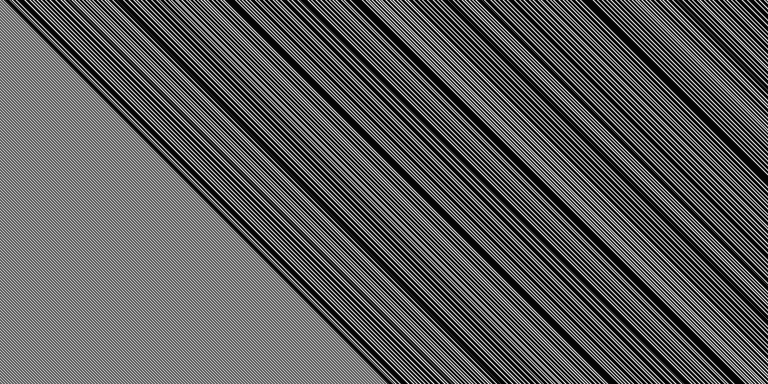
This pattern is drawn by a WebGL 2 fragment shader. Its source:

```glsl
#version 300 es
precision highp float;
// Diagonal pinstripes: an even fine weave at lower left, irregular bright lines with dark bands beyond it.
uniform vec2 u_resolution;
out vec4 outColor;

const float PI = 3.14159265;
const float WEAVE_END = 1.01;      // diagonal where the weave stops
const float WEAVE_FREQ = 128.0;    // stripes per canvas height
const float LINE_FREQ = 94.0;      // mean count of irregular lines
const float LINE_HALF = 0.0019;    // half width of one line
const float LINE_GAIN = 0.88;
const float LINE_JITTER = 0.45;
const float BASE = 0.02;

// Dark bands: diagonal position, half width
const vec2 BANDS[14] = vec2[14](
  vec2(1.018, 0.006), vec2(1.055, 0.005), vec2(1.175, 0.003), vec2(1.300, 0.004),
  vec2(1.420, 0.003), vec2(1.600, 0.009), vec2(1.680, 0.003), vec2(1.790, 0.008),
  vec2(1.925, 0.010), vec2(2.070, 0.004), vec2(2.160, 0.006), vec2(2.250, 0.006),
  vec2(2.530, 0.006), vec2(2.760, 0.004));

// Runs of other spacing: diagonal position, half width, extra lines
const vec3 RUNS[5] = vec3[5](
  vec3(1.230, 0.040, 0.4), vec3(1.385, 0.045, -0.7), vec3(1.510, 0.055, 1.4),
  vec3(1.980, 0.025, 0.8), vec3(2.690, 0.040, 0.9));

float hash(float n) {
  return fract(sin(n * 127.1 + 3.7) * 4375.85);
}

// Average of a sinusoid over a square pixel, seen along its diagonal
float pixelFade(float freq, float pixel) {
  float a = max(PI * freq * pixel, 0.001);
  float k = sin(a) / a;
  return k * k;
}

float weave(float s, float pixel) {
  return 0.5 + 0.34 * pixelFade(WEAVE_FREQ, pixel) * cos(2.0 * PI * WEAVE_FREQ * s);
}

// Running line count, with layered sines and runs bending the spacing
float lineCount(float s) {
  float t = s - 1.0;
  float count = LINE_FREQ * t - 3.5 * t * t;
  count += 0.35 * sin(31.0 * s) + 0.15 * sin(73.0 * s + 1.3);
  for (int i = 0; i < 5; i++) {
    count += RUNS[i].z * tanh((s - RUNS[i].x) / RUNS[i].y);
  }
  return count;
}

float coverage(float dist, float halfWidth, float blur) {
  return clamp((halfWidth - dist) / blur + 0.5, 0.0, 1.0);
}

// One jittered line per cell; neighbours are checked for overlap
float lines(float s, float pixel) {
  float count = lineCount(s);
  float density = (lineCount(s + 0.001) - lineCount(s - 0.001)) / 0.002;
  float cell = floor(count);
  float light = 0.0;
  for (int i = -1; i <= 1; i++) {
    float id = cell + float(i);
    float center = id + 0.5 + LINE_JITTER * (hash(id) - 0.5);
    float dist = abs(count - center) / density;
    light += coverage(dist, LINE_HALF, 1.35 * pixel);
  }
  return min(light, 1.0);
}

float bandMask(float s, float pixel) {
  float mask = 1.0;
  for (int i = 0; i < 14; i++) {
    mask *= 1.0 - coverage(abs(s - BANDS[i].x), BANDS[i].y, 1.5 * pixel);
  }
  return mask;
}

void main() {
  // Position across the stripes, in canvas heights from the lower left
  float s = (gl_FragCoord.x + gl_FragCoord.y) / u_resolution.y;
  float pixel = 1.0 / u_resolution.y;

  float irregular = BASE + LINE_GAIN * lines(s, pixel) * bandMask(s, pixel);
  float edge = smoothstep(-pixel, pixel, s - WEAVE_END);
  float shade = mix(weave(s, pixel), irregular, edge);

  outColor = vec4(vec3(shade), 1.0);
}
```
